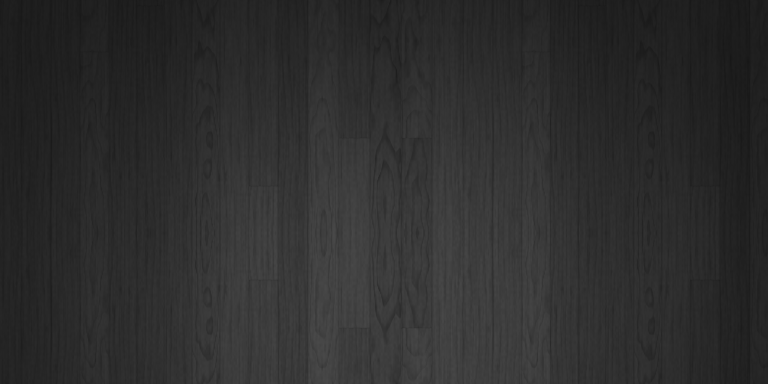
Reproduce this texture procedurally as a WebGL 1 fragment shader.

```glsl
precision highp float;
// Dark vertical wood planks under a soft light from low centre.
// Fifteen planks form a block that repeats across; the grain is mirrored about
// a horizontal axis, and its lines are contours of a noise-warped field.
uniform vec2 u_resolution;

const float PLANKS = 15.0;        // planks in one repeating block
const float PLANK_WIDTH = 0.0767; // in canvas heights
const float BLOCK_START = 0.133;
const float MIRROR_Y = 0.393;
const vec2 LIGHT_CENTRE = vec2(1.0, 0.15);
const vec3 LIT_WOOD = vec3(0.259);
const vec3 SHADED_WOOD = vec3(0.118);

float hash(vec2 p) {
  return fract(sin(dot(p, vec2(12.9898, 78.233))) * 43758.5453);
}

float noise(vec2 p) {
  vec2 cell = floor(p);
  vec2 f = fract(p);
  f = f * f * (3.0 - 2.0 * f);
  float low = mix(hash(cell), hash(cell + vec2(1.0, 0.0)), f.x);
  float high = mix(hash(cell + vec2(0.0, 1.0)), hash(cell + vec2(1.0)), f.x);
  return mix(low, high, f.y);
}

// 1 where the plank number equals the given one.
float isPlank(float id, float number) {
  return 1.0 - step(0.5, abs(id - number));
}

// Distance of the end joints from the mirror axis; far away for unjointed planks.
float jointDistance(float id) {
  float d = 9.0;
  d = mix(d, 0.122, isPlank(id, 7.0));
  d = mix(d, 0.247, max(isPlank(id, 10.0), isPlank(id, 12.0)));
  d = mix(d, 0.472, isPlank(id, 1.0));
  return mix(d, 0.592, isPlank(id, 3.0));
}

// Brightness of a board; inner is 1 between its two end joints.
float boardTone(float id, float inner) {
  float light = isPlank(id, 1.0) + isPlank(id, 6.0) + isPlank(id, 9.0)
              + inner * (isPlank(id, 7.0) + 1.6 * isPlank(id, 10.0));
  float dark = step(abs(id - 3.0), 1.5) + isPlank(id, 8.0) + isPlank(id, 11.0)
             + 0.6 * isPlank(id, 10.0) + 1.3 * inner * isPlank(id, 12.0);
  return 0.96 + 0.05 * hash(vec2(id, 3.7)) + 0.05 * light - 0.05 * dark;
}

// Strength of the arched figure; zero on straight-grained planks.
float archStrength(float id) {
  float strong = isPlank(mod(id, 6.0), 5.0);
  float medium = isPlank(id, 1.0) + isPlank(id, 9.0) + isPlank(id, 12.0);
  return max(strong, 0.65 * medium);
}

// Thin dark late-wood lines: slow rise, quick fall along the field.
float ringLine(float field) {
  float r = fract(field);
  return smoothstep(0.5, 0.88, r) * (1.0 - smoothstep(0.88, 1.0, r));
}

// Grain darkness; q runs -0.5..0.5 across the plank, d is the mirrored height.
float grain(float q, float d, float seed, float arch) {
  float wave = noise(vec2(q * 2.4 + seed, d * 6.0 + seed));
  float ripple = noise(vec2(q * 6.0 + seed, d * 24.0));
  float eye = length(vec2(q * 5.0, d * 8.0)) + 2.0 * wave + 0.7 * ripple;
  float straight = q * 4.5 + 1.8 * noise(vec2(q * 1.5 + seed, d * 4.0)) + 0.15 * ripple;
  float broken = 0.4 + 0.9 * noise(vec2(q * 3.0 - seed, d * 12.0));
  return broken * mix(0.45 * ringLine(straight), arch * ringLine(eye), step(0.1, arch));
}

// Fine pores and short dark flecks, centred on zero.
float pores(float q, float d, float seed) {
  float streak = noise(vec2(q * 17.0 + seed, d * 14.0)) - 0.5;
  float fine = noise(vec2(q * 19.0 + seed, d * 130.0)) - 0.5;
  float fleck = smoothstep(0.8, 0.95, noise(vec2(q * 12.0 - seed, d * 20.0)));
  return 0.11 * streak + 0.08 * fine - 0.07 * fleck;
}

// Soft line of the given half width, at least about a pixel wide.
float softLine(float distanceToLine, float halfWidth, float pixel) {
  return 1.0 - smoothstep(0.0, max(halfWidth, pixel), distanceToLine);
}

void main() {
  vec2 p = gl_FragCoord.xy / u_resolution * vec2(2.0, 1.0);
  float pixel = 1.0 / u_resolution.y;

  // Plank layout, with slightly uneven widths inside each block.
  float u = (p.x - BLOCK_START) / PLANK_WIDTH;
  float swell = sin(3.14159 * u / PLANKS);
  u += 0.3 * swell * swell;
  float id = mod(floor(u), PLANKS);
  float q = fract(u) - 0.5;
  float d = abs(p.y - MIRROR_Y);

  // Boards on either side of an end joint differ in grain and tone.
  float joint = jointDistance(id);
  float inner = 1.0 - smoothstep(-0.5 * pixel, 0.5 * pixel, d - joint);
  float seed = id * 17.3 + 5.0 * step(d, joint);
  float wood = boardTone(id, inner) + pores(q, d, seed);
  wood -= 0.17 * grain(q, d, seed, archStrength(id));

  // Seams between planks and at their ends.
  float side = (0.5 - abs(q)) * PLANK_WIDTH;
  wood *= 1.0 - 0.10 * softLine(side, 0.004, pixel);
  wood *= 1.0 - 0.06 * softLine(abs(d - joint), 0.004, pixel);

  // Broad light, fading to the sides and the top.
  float fade = length((p - LIGHT_CENTRE) * vec2(0.85, 0.9));
  vec3 lit = mix(LIT_WOOD, SHADED_WOOD, smoothstep(0.1, 1.1, fade));
  gl_FragColor = vec4(lit * wood, 1.0);
}
```
